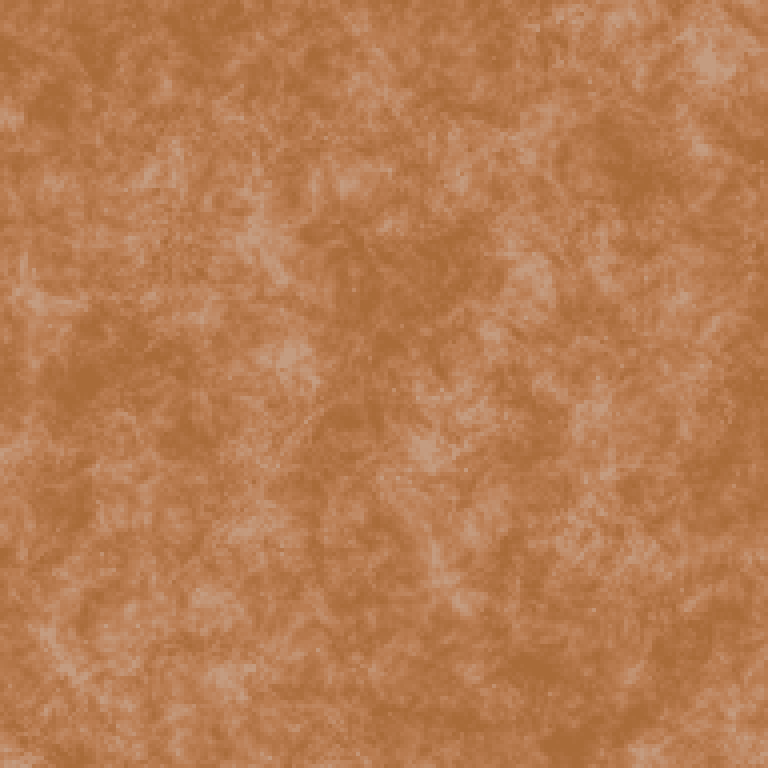
A WebGL 2 fragment shader for this texture:

```glsl
#version 300 es
precision highp float;

uniform vec2 u_resolution;
out vec4 outColor;

const float GRID = 192.0;          // square cells across the canvas
const float BASE_FREQUENCY = 4.7;  // broadest blotches per canvas
const float LACUNARITY = 2.03;
const float FALLOFF = 0.96;
const int OCTAVES = 5;
const float CONTRAST = 2.4;        // brings the noise to unit deviation
const float TONE_SHIFT = -0.14;
const float WARP = 0.022;
const float GRAIN = 1.15;
const float PALE_SHARE = 0.006;
const float DARK_SHARE = 0.003;
const float FLECK_STRENGTH = 1.3;

const vec3 UMBER = vec3(0.66, 0.42, 0.225);
const vec3 RUST  = vec3(0.69, 0.45, 0.27);
const vec3 CLAY  = vec3(0.73, 0.49, 0.32);
const vec3 SAND  = vec3(0.75, 0.53, 0.38);
const vec3 CHALK = vec3(0.77, 0.61, 0.50);

float hash(vec2 p, uint seed) {
    uvec2 q = uvec2(ivec2(p)) * uvec2(1597u, 3812u) + seed * 7919u;
    uint h = (q.x ^ (q.y * 40503u)) * 747796u + 28913u;
    h = ((h >> 15) ^ h) * 73244475u;
    h = ((h >> 16) ^ h) * 73244475u;
    h = (h >> 16) ^ h;
    return float(h >> 8) / 16777216.0;
}

float cornerSlope(vec2 corner, vec2 offset, uint seed) {
    float angle = 6.28319 * hash(corner, seed);
    return dot(vec2(cos(angle), sin(angle)), offset);
}

float gradientNoise(vec2 p, uint seed) {
    vec2 i = floor(p);
    vec2 f = p - i;
    vec2 w = f * f * f * (f * (f * 6.0 - 15.0) + 10.0);
    vec2 e = vec2(1.0, 0.0);
    float low = mix(cornerSlope(i, f, seed),
                    cornerSlope(i + e.xy, f - e.xy, seed), w.x);
    float high = mix(cornerSlope(i + e.yx, f - e.yx, seed),
                     cornerSlope(i + e.xx, f - e.xx, seed), w.x);
    return mix(low, high, w.y);
}

float layeredNoise(vec2 p) {
    const mat2 TURN = mat2(0.8, 0.6, -0.6, 0.8);
    float sum = 0.0;
    float amplitude = 1.0;
    p *= BASE_FREQUENCY;
    for (int i = 0; i < OCTAVES; i++) {
        sum += amplitude * gradientNoise(p, uint(i) + 1u);
        p = TURN * p * LACUNARITY + 3.7;
        amplitude *= FALLOFF;
    }
    return sum;
}

// Colour ramp over a tone of zero mean and unit deviation
vec3 earthRamp(float tone) {
    vec3 c = mix(UMBER, RUST, clamp((tone + 2.5) / 1.36, 0.0, 1.0));
    c = mix(c, CLAY, clamp((tone + 1.14) / 1.17, 0.0, 1.0));
    c = mix(c, SAND, clamp((tone - 0.03) / 0.90, 0.0, 1.0));
    return mix(c, CHALK, clamp((tone - 0.93) / 1.60, 0.0, 1.0));
}

vec3 cellColor(vec2 cell) {
    vec2 p = (cell + 0.5) / GRID;

    // Cloudy blotches with ragged borders
    vec2 bend = vec2(gradientNoise(p * 13.0, 21u), gradientNoise(p * 13.0, 22u));
    float tone = CONTRAST * layeredNoise(p + WARP * bend) + TONE_SHIFT;

    // Cell grain, uneven from patch to patch
    float roughness = 0.8 + 1.2 * gradientNoise(p * 8.0, 23u);
    tone += GRAIN * roughness * (hash(cell, 31u) - 0.5);

    // Rare pale and dark flecks
    float chance = hash(cell, 32u);
    tone += FLECK_STRENGTH * (step(1.0 - PALE_SHARE, chance) - step(chance, DARK_SHARE));
    return earthRamp(tone);
}

void main() {
    float side = min(u_resolution.x, u_resolution.y);
    vec2 position = gl_FragCoord.xy / side * GRID;
    float pixel = GRID / side;

    // Blend neighbouring cells across one pixel at their borders
    vec2 shifted = position - 0.5;
    vec2 cell = floor(shifted);
    vec2 blend = clamp((shifted - cell - 0.5) / pixel + 0.5, 0.0, 1.0);
    vec3 color = vec3(0.0);
    for (int y = 0; y < 2; y++) {
        for (int x = 0; x < 2; x++) {
            vec2 corner = vec2(x, y);
            vec2 weight = mix(1.0 - blend, blend, corner);
            color += weight.x * weight.y * cellColor(cell + corner);
        }
    }
    outColor = vec4(color, 1.0);
}
```
